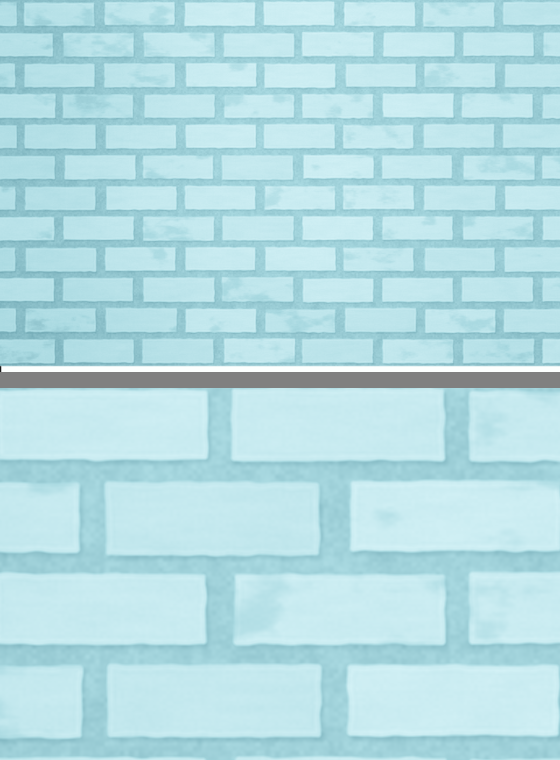
Top, the full canvas; bottom, a detail of the centre.
Give the GLSL for this texture, as a Shadertoy shader.

```glsl
// Pale aqua brick wall in running bond: twelve courses above a thin white strip.
// Each cell holds one jittered box with a rim and a cast shadow; a single tone
// value gathers grain, stains and room light, then a colour ramp tints it.

const vec2 PITCH = vec2(0.2137, 0.0824);     // brick spacing, canvas height = 1
const vec2 HALF_BRICK = vec2(0.0945, 0.0318);
const vec2 FIRST_CENTER = vec2(0.162, 0.0375);
const float COURSE_SHIFT = 0.1035;           // offset of every second course
const float WALL_BOTTOM = 0.984;

const vec3 DEEP = vec3(0.51, 0.72, 0.76);
const vec3 AQUA = vec3(0.66, 0.85, 0.88);
const vec3 PALE = vec3(0.80, 0.93, 0.95);
const vec3 PAPER = vec3(0.99, 1.0, 0.995);

float hash(vec2 p) {
    return fract(sin(dot(p, vec2(127.1, 311.7))) * 43758.5453);
}

float noise(vec2 p) {
    vec2 i = floor(p), f = fract(p);
    f = f * f * (3.0 - 2.0 * f);
    return mix(mix(hash(i), hash(i + vec2(1, 0)), f.x),
               mix(hash(i + vec2(0, 1)), hash(i + vec2(1, 1)), f.x), f.y);
}

float fbm(vec2 p) {
    float sum = 0.0, gain = 0.5;
    for (int i = 0; i < 4; i++) {
        sum += gain * noise(p);
        p = p * 2.03 + 17.3;
        gain *= 0.5;
    }
    return sum / 0.9375;
}

float boxDistance(vec2 p, vec2 halfSize, float radius) {
    vec2 d = abs(p) - halfSize + radius;
    return length(max(d, 0.0)) + min(max(d.x, d.y), 0.0) - radius;
}

float coverage(float d, float blur) {
    return 1.0 - smoothstep(-blur, blur, d);
}

vec3 ramp(float tone) {
    vec3 lower = mix(DEEP, AQUA, clamp(tone * 2.0, -0.25, 1.0));
    return mix(lower, PALE, clamp(tone * 2.0 - 1.0, 0.0, 1.25));
}

// Brightest above the middle, falling off to the left, right and bottom.
float roomLight(vec2 uv) {
    float left = 1.0 - smoothstep(0.0, 0.45, uv.x);
    float right = smoothstep(0.6, 1.0, uv.x);
    float low = smoothstep(0.55, 1.0, uv.y);
    return -0.27 * left - 0.10 * right - 0.12 * low;
}

float mortarTone(vec2 p) {
    return 0.40 + 0.24 * (fbm(p * 45.0) - 0.5) + 0.16 * (noise(p * 230.0) - 0.5);
}

// Horizontal streaks, cloudy stains and a random overall shade per brick.
float brickTone(vec2 p, vec2 id) {
    float shade = 0.13 * (hash(id + 3.7) - 0.5);
    float streaks = 0.12 * (fbm(p * vec2(22.0, 110.0) + id * 5.1) - 0.5);
    float stain = smoothstep(0.52, 0.78, fbm(p * vec2(18.0, 30.0) + id * 9.3));
    float wear = step(0.55, hash(id + 8.2)) * 0.26 + 0.05;
    return 0.95 + shade + streaks - stain * wear;
}

float wallTone(vec2 p, float blur) {
    // Locate the brick cell
    vec2 q = p - FIRST_CENTER;
    float course = floor(q.y / PITCH.y + 0.5);
    q.x -= COURSE_SHIFT * mod(course, 2.0);
    vec2 id = vec2(floor(q.x / PITCH.x + 0.5), course);
    vec2 local = q - id * PITCH;

    // Uneven placement, size and edges
    vec2 jitter = vec2(hash(id), hash(id + 41.3)) - 0.5;
    local -= jitter * vec2(0.007, 0.003);
    vec2 size = HALF_BRICK + 0.002 * (hash(id + 23.0) - 0.5);
    float rough = 0.0022 * (noise(p * 75.0) - 0.5);
    float d = boxDistance(local, size, 0.003) + rough;
    float shadow = boxDistance(local - vec2(0.002, 0.0035), size, 0.003) + rough;

    // Mortar, shadow, brick face, then bevelled rim
    float tone = mortarTone(p) - 0.24 * coverage(shadow, 0.0035);
    tone = mix(tone, brickTone(p, id), coverage(d, blur));
    float rim = coverage(abs(d + 0.004) - 0.0008, 0.0015);
    float groove = coverage(abs(d + 0.0075) - 0.0006, 0.0015);
    return tone + 0.07 * rim - 0.06 * groove * noise(p * 35.0);
}

void mainImage(out vec4 fragColor, in vec2 fragCoord) {
    vec2 uv = fragCoord / iResolution.xy;
    uv.y = 1.0 - uv.y;
    vec2 p = uv * vec2(1.5, 1.0);
    float pixel = 1.0 / iResolution.y;

    float tone = wallTone(p, max(pixel, 0.0018)) + roomLight(uv);
    tone += 0.05 * (noise(p * 320.0) - 0.5);
    vec3 color = ramp(tone);

    // White strip below the wall, with a small dark tick at its left end
    float strip = smoothstep(-pixel, pixel, p.y - WALL_BOTTOM);
    color = mix(color, PAPER, strip);
    color *= 1.0 - strip * coverage(p.x - 0.003, pixel);
    fragColor = vec4(color, 1.0);
}
```
